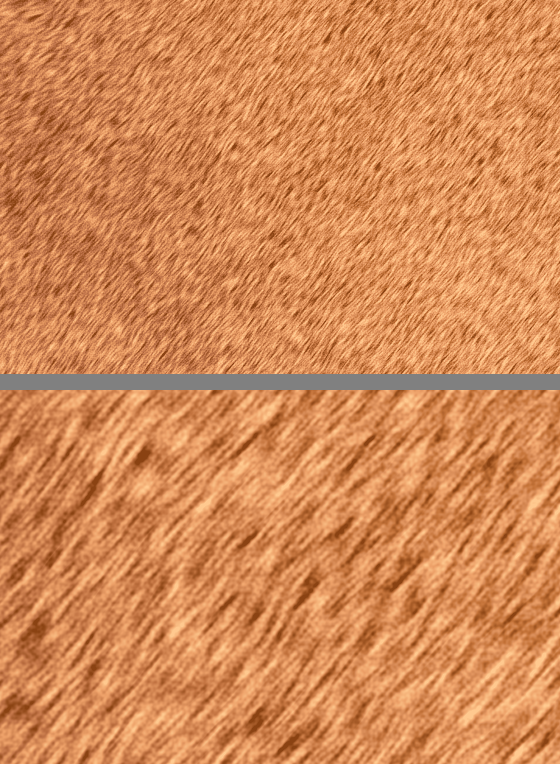
Top: the whole. Bottom: its middle third, enlarged.
Reproduce this texture procedurally as a Shadertoy shader.

```glsl
// Short chestnut animal fur, combed diagonally, with soft patches of light and shade.

// Palette, from the gaps between hairs to the sunlit tips
const vec3 SHADOW    = vec3(0.54, 0.26, 0.07);
const vec3 RUST      = vec3(0.78, 0.46, 0.23);
const vec3 DULL_RUST = vec3(0.75, 0.45, 0.29);
const vec3 TAN       = vec3(0.85, 0.55, 0.345);
const vec3 LIGHT     = vec3(0.93, 0.63, 0.41);
const vec3 CREAM     = vec3(1.00, 0.79, 0.56);

// Flow of the coat
const float COMB_ANGLE = 0.90;   // main hair direction, radians
const float BEND       = 0.42;   // flattening towards the upper left
const float BEND_REACH = 0.60;   // width of the bent zone
const float WAVINESS   = 0.010;

// Hair density per canvas height: along, across
const vec2 CLUMP_FREQ = vec2(11.0, 68.0);
const vec2 GAP_FREQ   = vec2(16.0, 118.0);
const vec2 HAIR_FREQ  = vec2(21.0, 146.0);
const vec2 FINE_FREQ  = vec2(40.0, 210.0);
const float GRAIN_FREQ = 240.0;

// Strength of each layer
const float CLUMP_GAIN = 0.75;
const float GAP_GAIN   = 1.6;
const float HAIR_GAIN  = 2.6;
const float FINE_GAIN  = 2.2;
const float GRAIN_GAIN = 1.3;
const float PATCH_GAIN = 0.60;

float hash(vec2 p) {
    vec3 q = fract(p.xyx * 0.1031);
    q += dot(q, q.yzx + 33.33);
    return fract((q.x + q.y) * q.z);
}

// Contribution of one lattice corner with a random unit gradient
float corner(vec2 cell, vec2 offset) {
    float a = 6.2832 * hash(cell);
    return dot(vec2(cos(a), sin(a)), offset);
}

float gradientNoise(vec2 p) {
    vec2 i = floor(p), f = fract(p);
    vec2 w = f * f * f * (f * (f * 6.0 - 15.0) + 10.0);
    vec2 e = vec2(1.0, 0.0);
    return mix(mix(corner(i, f), corner(i + e.xy, f - e.xy), w.x),
               mix(corner(i + e.yx, f - e.yx), corner(i + e.xx, f - e.xx), w.x), w.y);
}

// Coordinates along (x) and across (y) the hair
vec2 combedSpace(vec2 p) {
    float c = cos(COMB_ANGLE), s = sin(COMB_ANGLE);
    vec2 flow = vec2(c * p.x + s * p.y, c * p.y - s * p.x);
    float reach = max(0.0, BEND_REACH - p.x);
    flow.y -= BEND * reach * reach * p.y;
    flow.y += WAVINESS * gradientNoise(p * 8.0 + 5.3);
    return flow;
}

// Elongated noise; skew lets the layers cross at small angles
float strands(vec2 flow, vec2 freq, float skew, float seed) {
    flow.y += skew * flow.x;
    return gradientNoise(flow * freq + seed);
}

float glow(vec2 p, vec2 centre, float tightness) {
    vec2 d = p - centre;
    return exp(-tightness * dot(d, d));
}

// Broad light and shade over the body
float bodyLight(vec2 p, vec2 flow) {
    float light = 0.18 * (p.x - 0.75);
    light -= 0.55 * glow(p, vec2(0.08, 0.63), 14.0);
    light -= 0.35 * glow(p, vec2(0.25, 0.28), 10.0);
    light += 0.45 * glow(p, vec2(1.45, 0.15), 5.0);
    light += 0.25 * glow(p, vec2(0.10, 0.00), 20.0);
    light += PATCH_GAIN * gradientNoise(flow * vec2(4.0, 6.5) + 17.7);
    light += PATCH_GAIN * gradientNoise(flow * vec2(9.0, 19.0) + 41.2);
    return light;
}

// Tone is roughly a standard normal value
vec3 furColour(float tone, float dullness) {
    vec3 rust = mix(RUST, DULL_RUST, dullness);
    vec3 colour = mix(SHADOW, rust, clamp((tone + 2.4) / 1.7, 0.0, 1.0));
    colour = mix(colour, TAN, clamp((tone + 0.7) / 0.78, 0.0, 1.0));
    colour = mix(colour, LIGHT, clamp((tone - 0.08) / 0.7, 0.0, 1.0));
    return mix(colour, CREAM, clamp((tone - 0.78) / 1.6, 0.0, 1.0));
}

void mainImage(out vec4 fragColor, in vec2 fragCoord) {
    vec2 p = fragCoord / iResolution.y;
    vec2 flow = combedSpace(p);

    // Hair layers, from locks down to single hairs
    float hair = CLUMP_GAIN * strands(flow, CLUMP_FREQ, 0.05, 3.1);
    hair += HAIR_GAIN * strands(flow, HAIR_FREQ, -0.06, 29.4);
    hair += FINE_GAIN * strands(flow, FINE_FREQ, 0.10, 67.8);
    hair += GRAIN_GAIN * gradientNoise(p * GRAIN_FREQ);

    // Narrow dark gaps between locks
    float gap = strands(flow, GAP_FREQ, 0.02, 91.6);
    hair += 0.15 - GAP_GAIN * smoothstep(0.18, 0.55, gap);

    // Softer relief and duller rust on the left
    float relief = mix(0.88, 1.08, smoothstep(0.0, 1.0, p.x));
    float dullness = 1.0 - smoothstep(0.25, 1.0, p.x + 0.35 * (p.y - 0.5));

    float tone = relief * hair + bodyLight(p, flow);
    fragColor = vec4(furColour(tone, dullness), 1.0);
}
```
